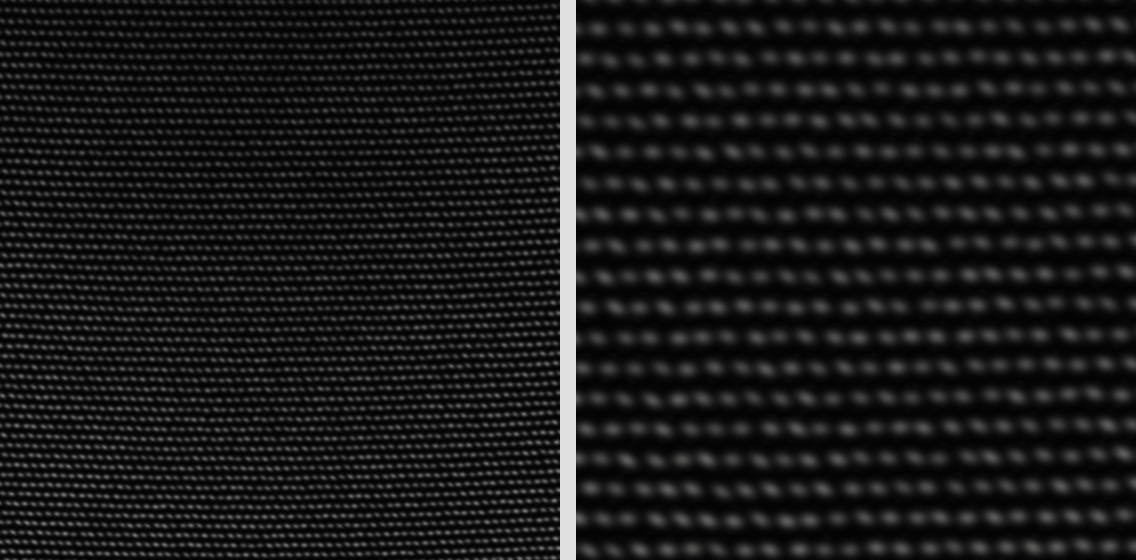
Left: the whole. Right: its middle third, enlarged.
This texture is drawn by a WebGL 2 fragment shader. Its source:

```glsl
#version 300 es
precision highp float;

uniform vec2 u_resolution;
out vec4 fragColor;

const float DOTS_ACROSS = 64.5;
const vec2 DOT_SIGMA = vec2(0.26, 0.165);   // in cell units
const vec3 GAP_COLOR = vec3(0.010);
const vec3 THREAD_COLOR = vec3(1.0, 1.0, 0.99);

float hash(vec2 p) {
    return fract(sin(dot(p, vec2(127.1, 311.7))) * 43758.55);
}

vec2 hash2(vec2 p) {
    return vec2(hash(p), hash(p + 17.3));
}

// Slow unevenness of the cloth, roughly -1 to 1
float layeredSines(vec2 p) {
    return 0.5 * sin(p.x * 9.0 + p.y * 5.0)
         + 0.3 * sin(p.x * 23.0 - p.y * 17.0 + 1.3)
         + 0.2 * sin(p.x * 41.0 + p.y * 37.0 + 4.1);
}

// Row number counted from the top: rows sag in the middle and tighten downwards
float rowCoordinate(vec2 uv) {
    float sag = 0.037 * (uv.x - 0.42) * (uv.x - 0.42);
    float depth = 1.0 - uv.y + sag;
    return depth * (50.5 + 4.25 * depth) - 0.2 + 0.05 * layeredSines(uv);
}

// Sideways shift of one row: half-step stagger plus a small drift
float rowShift(float row) {
    return 0.5 * mod(row, 2.0) + 0.12 * sin(row * 0.7) + 0.1 * hash(vec2(row, 3.0));
}

// Soft tilted oval
float threadDot(vec2 d, vec2 sigma, float tilt) {
    d.y -= tilt * d.x;
    vec2 q = d / sigma;
    return exp(-0.5 * dot(q, q));
}

// Sum of the jittered dots around a point in one row
float dotRow(float x, float offsetY, float row) {
    float cell = floor(x);
    float sum = 0.0;
    for (int i = -1; i <= 1; i++) {
        vec2 id = vec2(cell + float(i), row);
        vec2 jitter = (hash2(id) - 0.5) * vec2(0.16, 0.08);
        vec2 d = vec2(x - id.x - 0.5, offsetY) - jitter;
        float strength = mix(0.8, 1.14, hash(id + 41.7));
        float tilt = mix(0.02, 0.26, hash(id + 73.1));
        sum += strength * threadDot(d, DOT_SIGMA, tilt);
    }
    return sum;
}

// Faint slanted strands in the dark channels between rows
float gapStrands(vec2 cloth, float offsetY, float row) {
    float channel = smoothstep(0.2, 0.45, abs(offsetY));
    float strand = pow(0.5 + 0.5 * cos(6.2832 * (cloth.x - 0.8 * offsetY)), 4.0);
    return channel * strand * hash(vec2(floor(cloth.x), row) + 9.2);
}

// Light grows towards the bottom and slightly towards the sides
float lightLevel(vec2 uv) {
    float side = uv.x - 0.52;
    return mix(0.38, 0.21, uv.y) + 0.2 * side * side + 0.012 * layeredSines(uv * 0.7);
}

void main() {
    vec2 uv = gl_FragCoord.xy / u_resolution;

    // Cloth coordinates
    float y = rowCoordinate(uv);
    float row = floor(y + 0.5);
    float offsetY = y - row;
    float x = uv.x * DOTS_ACROSS + rowShift(row);

    // Woven dots and the strands behind them
    float dots = dotRow(x, offsetY, row);
    float strands = gapStrands(vec2(x, y), offsetY, row);

    vec3 color = GAP_COLOR + THREAD_COLOR * (lightLevel(uv) * dots + 0.022 * strands);
    fragColor = vec4(color, 1.0);
}
```
